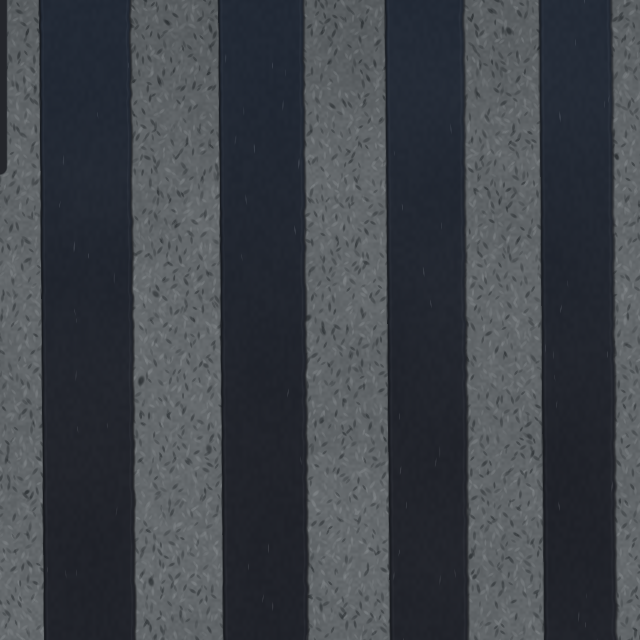
This pattern is drawn by a Shadertoy shader. Its source:

```glsl
// Dark slate bands alternating with speckled granite strips, slightly tilted and narrowing rightward.

const float FIRST_EDGE = 0.0651;   // left edge of the first slate band
const float PERIOD = 0.2897;       // spacing at the first band
const float NARROWING = 0.00977;   // loss of spacing per band
const float TILT = 0.0078;
const float SLATE_SHARE = 0.5;

// Integer hash: two uniform values per cell
vec2 hash22(vec2 cell, float seed) {
    uvec2 v = uvec2(ivec2(cell) + ivec2(int(seed) * 131, int(seed) * 719));
    v = v * 1664525u + 1013904223u;
    v.x += v.y * 1664525u;
    v.y += v.x * 1664525u;
    v ^= v >> 16u;
    v.x += v.y * 1664525u;
    v.y += v.x * 1664525u;
    v ^= v >> 16u;
    return vec2(v >> 8u) / 16777216.0;
}

float valueNoise(vec2 p, float seed) {
    vec2 i = floor(p), f = fract(p);
    f = f * f * (3.0 - 2.0 * f);
    float low = mix(hash22(i, seed).x, hash22(i + vec2(1, 0), seed).x, f.x);
    float high = mix(hash22(i + vec2(0, 1), seed).x, hash22(i + vec2(1, 1), seed).x, f.x);
    return mix(low, high, f.y);
}

mat2 rotation(float angle) {
    float c = cos(angle), s = sin(angle);
    return mat2(c, -s, s, c);
}

// Scattered soft ellipses; x sums the dark ones, y the pale ones
vec2 grains(vec2 p, vec2 radii, float darkShare, float paleShare, float spread, float seed) {
    vec2 cell = floor(p), total = vec2(0.0);
    for (int j = -1; j <= 1; j++)
    for (int i = -1; i <= 1; i++) {
        vec2 id = cell + vec2(i, j);
        vec2 shape = hash22(id, seed + 1.0);
        vec2 kind = hash22(id, seed + 2.0);
        vec2 q = rotation((shape.x - 0.5) * spread) * (p - id - hash22(id, seed));
        float body = 1.0 - smoothstep(0.35, 1.15, length(q / (radii * mix(0.7, 1.2, shape.y))));
        body *= mix(0.45, 1.0, kind.y);
        total.x += body * step(kind.x, darkShare);
        total.y += body * step(1.0 - paleShare, kind.x);
    }
    return total;
}

// Band number as a continuous coordinate, inverted from the quadratic spacing
float bandCoord(float x) {
    float root = sqrt(max(PERIOD * PERIOD - 4.0 * NARROWING * (x - FIRST_EDGE), 0.0));
    return (PERIOD - root) / (2.0 * NARROWING);
}

float line(float distance, float halfWidth, float blur) {
    return 1.0 - smoothstep(halfWidth - blur, halfWidth + blur, abs(distance));
}

float roundedBox(vec2 p, vec2 halfSize, float radius) {
    vec2 q = abs(p) - halfSize + radius;
    return length(max(q, 0.0)) + min(max(q.x, q.y), 0.0) - radius;
}

vec3 graniteColor(vec2 p) {
    vec2 fine = grains(p * vec2(95.0, 80.0), vec2(0.25, 0.62), 0.42, 0.4, 2.4, 3.0);
    vec2 spots = grains(p * 26.0, vec2(0.13, 0.2), 0.07, 0.0, 2.0, 11.0);
    float cloud = valueNoise(p * 9.0, 21.0) - 0.5;
    float grit = valueNoise(p * 210.0, 25.0) - 0.5;
    float tone = 0.395 + 0.03 * cloud + 0.045 * grit;
    tone += 0.065 * min(fine.y, 1.2) - 0.125 * min(fine.x, 1.2);
    tone = mix(tone, 0.15, 0.8 * min(spots.x, 1.0));
    tone -= 0.035 * smoothstep(0.7, 1.0, p.y);
    return max(tone, 0.13) + vec3(-0.012, 0.006, 0.018);
}

vec3 slateColor(vec2 p) {
    vec3 color = mix(vec3(0.130, 0.140, 0.168), vec3(0.137, 0.166, 0.213), smoothstep(0.2, 1.0, p.y));
    color += 0.016 * (valueNoise(p * 7.0, 31.0) - 0.5);
    color += 0.014 * (valueNoise(p * vec2(170.0, 110.0), 33.0) - 0.5);
    float scratches = grains(p * vec2(34.0, 25.0), vec2(0.045, 0.2), 0.13, 0.0, 0.5, 41.0).x;
    return color + 0.09 * min(scratches, 1.0);
}

void mainImage(out vec4 fragColor, in vec2 fragCoord) {
    vec2 p = fragCoord / iResolution.y;
    float pixel = 1.0 / iResolution.y;
    float blur = max(pixel, 0.0014 + 0.0012 * p.x);

    // Signed distances to the two edges of the nearest slate band
    float band = bandCoord(p.x + TILT * (p.y - 0.5));
    float spacing = PERIOD - 2.0 * NARROWING * band;
    float phase = fract(band);
    float chip = 0.0024 * (valueNoise(vec2(floor(band) * 7.0, p.y * 75.0), 51.0) - 0.5);
    float fromLeft = (phase - step(0.75, phase)) * spacing + 0.5 * chip;
    float fromRight = (SLATE_SHARE - phase) * spacing + chip;
    float slate = smoothstep(-blur, blur, min(fromLeft, fromRight));

    vec3 color = mix(graniteColor(p), slateColor(p), slate);

    // Shadowed joints and the faint worn rim beside them
    color = mix(color, vec3(0.075, 0.085, 0.10), 0.75 * line(fromLeft - 0.001, 0.0015, blur));
    color = mix(color, vec3(0.12, 0.125, 0.135), 0.55 * line(fromRight, 0.0018, blur));
    color += 0.035 * line(fromRight - 0.0055, 0.0007, blur);
    color += 0.025 * line(fromLeft - 0.0055, 0.0007, blur);

    // Rounded dark bar entering at the upper left
    float bar = roundedBox(p - vec2(-0.02, 1.0), vec2(0.031, 0.273), 0.012);
    color = mix(color, vec3(0.14, 0.15, 0.17), 1.0 - smoothstep(-blur, blur, bar));

    fragColor = vec4(clamp(color, 0.0, 1.0), 1.0);
}
```
